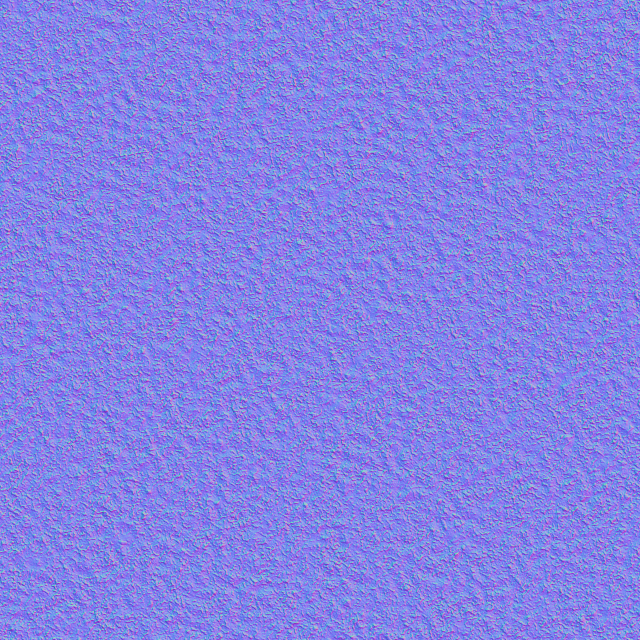
Give the GLSL for this texture map, as a WebGL 2 fragment shader.

```glsl
#version 300 es
precision highp float;

uniform vec2 u_resolution;
out vec4 fragColor;

// Frequencies in cells per canvas, heights in canvas units
const float BROAD_FREQ = 62.0;
const float BROAD_HEIGHT = 0.0044;
const float CRUMB_FREQ = 95.0;
const float CRUMB_HEIGHT = 0.0022;
const float GRAIN_FREQ = 225.0;
const float GRAIN_HEIGHT = 0.0021;
const float FINE_FREQ = 340.0;
const float FINE_HEIGHT = 0.0010;
const float PATCH_FREQ = 28.0;
const float PATCH_CONTRAST = 1.0;
const vec2 GRAIN_STRETCH = vec2(0.94, 1.06);
const vec2 CRUMB_EDGE = vec2(0.18, 0.50);  // noise levels of foot and top
const vec2 GRAIN_EDGE = vec2(-0.02, 0.40);
const float SLOPE_STEP = 0.0005;
const int SUBSAMPLES = 2;

// Encoding of the softened normal
const float NORMAL_GAIN = 0.72;
const vec3 NORMAL_BIAS = vec3(0.04, 0.03, 0.18);

// Integer hash to a gradient in [-1, 1]
vec2 hashGradient(ivec2 cell, uint seed) {
    uvec2 v = uvec2(cell) * uvec2(1664525u, 22695477u) + seed * 747796u;
    v.x += v.y * 1664525u;
    v.y += v.x * 1664525u;
    v ^= v >> 16u;
    v.x += v.y * 1664525u;
    v.y += v.x * 1664525u;
    v ^= v >> 16u;
    return vec2(v & 0xffffu) / 32767.5 - 1.0;
}

// Gradient noise, roughly -0.7 to 0.7
float noise(vec2 p, uint seed) {
    vec2 base = floor(p);
    vec2 f = p - base;
    ivec2 cell = ivec2(base);
    vec2 blend = f * f * f * (f * (f * 6.0 - 15.0) + 10.0);
    float a = dot(hashGradient(cell, seed), f);
    float b = dot(hashGradient(cell + ivec2(1, 0), seed), f - vec2(1.0, 0.0));
    float c = dot(hashGradient(cell + ivec2(0, 1), seed), f - vec2(0.0, 1.0));
    float d = dot(hashGradient(cell + ivec2(1, 1), seed), f - vec2(1.0, 1.0));
    return mix(mix(a, b, blend.x), mix(c, d, blend.x), blend.y);
}

// Turned so that the noise lattices of the layers do not line up
vec2 turn(vec2 p, float angle) {
    float c = cos(angle), s = sin(angle);
    return vec2(c * p.x - s * p.y, s * p.x + c * p.y);
}

// Rough plaster: undulation, sparse crumbs, dense grains and grit
float surfaceHeight(vec2 p, float roughness) {
    vec2 q = p * GRAIN_STRETCH;
    float broad = noise(turn(p, 0.3) * BROAD_FREQ, 1u);
    float crumb = smoothstep(CRUMB_EDGE.x, CRUMB_EDGE.y, noise(turn(p, 1.1) * CRUMB_FREQ, 5u));
    float grain = smoothstep(GRAIN_EDGE.x, GRAIN_EDGE.y, noise(turn(q, 0.6) * GRAIN_FREQ, 2u));
    float grit = noise(turn(p, 0.9) * FINE_FREQ, 3u);
    return BROAD_HEIGHT * broad + CRUMB_HEIGHT * crumb
        + roughness * (GRAIN_HEIGHT * grain + FINE_HEIGHT * grit);
}

vec3 surfaceNormal(vec2 p) {
    float roughness = 1.0 + PATCH_CONTRAST * noise(p * PATCH_FREQ, 4u);
    float here = surfaceHeight(p, roughness);
    float right = surfaceHeight(p + vec2(SLOPE_STEP, 0.0), roughness);
    float above = surfaceHeight(p + vec2(0.0, SLOPE_STEP), roughness);
    return normalize(vec3(here - right, here - above, SLOPE_STEP));
}

void main() {
    // Average the normals inside each pixel to smooth the edges
    vec3 normal = vec3(0.0);
    for (int y = 0; y < SUBSAMPLES; y++) {
        for (int x = 0; x < SUBSAMPLES; x++) {
            vec2 offset = (vec2(x, y) + 0.5) / float(SUBSAMPLES) - 0.5;
            normal += surfaceNormal((gl_FragCoord.xy + offset) / u_resolution.y);
        }
    }
    normal /= float(SUBSAMPLES * SUBSAMPLES);
    vec3 softened = normal * NORMAL_GAIN + NORMAL_BIAS;
    fragColor = vec4(softened * 0.5 + 0.5, 1.0);
}
```
